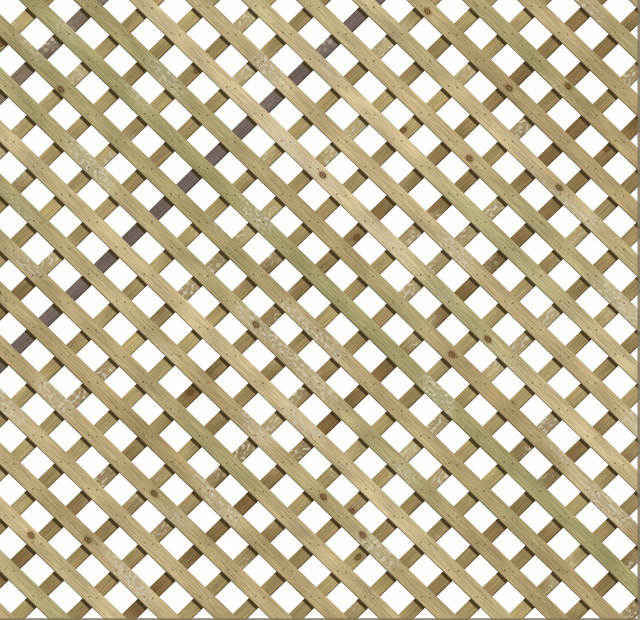
This pattern is drawn by a Shadertoy shader. Its source:

```glsl
const float REPEATS = 11.55;               // lattice cells across and down
const vec2 PHASE = vec2(0.544, 0.805);     // offset of front and back slats
const float FRONT_HALF = 0.21;             // half widths, in cells
const float BACK_HALF = 0.175;
const float SHADOW_WIDTH = 0.08;
const float WOBBLE = 0.035;                // uneven slat placement
const vec2 FRAME = vec2(0.004, 0.003);     // right post, bottom rail
const vec3 PAPER = vec3(0.995, 0.995, 0.99);
const vec3 HONEY = vec3(0.67, 0.59, 0.41);
const vec3 PALE = vec3(0.79, 0.72, 0.55);
const vec3 MOSS = vec3(0.62, 0.61, 0.41);
const vec3 OLIVE = vec3(0.68, 0.61, 0.41);
const vec3 UMBER = vec3(0.48, 0.38, 0.23);
const vec3 GREY = vec3(0.43, 0.38, 0.36);
const vec3 LICHEN = vec3(0.80, 0.78, 0.68);
const vec3 KNOT = vec3(0.38, 0.26, 0.13);
const vec3 SHADE = vec3(0.24, 0.20, 0.10);

float hash(vec2 p) {
    return fract(sin(dot(p, vec2(127.1, 311.7))) * 43758.55);
}

vec2 gradient(vec2 cell) {
    float angle = 6.2832 * hash(cell);
    return vec2(cos(angle), sin(angle));
}

float gradientNoise(vec2 p) {
    vec2 i = floor(p), f = p - i;
    vec2 u = f * f * f * (f * (f * 6.0 - 15.0) + 10.0);
    vec2 e = vec2(1.0, 0.0);
    float low = mix(dot(gradient(i), f), dot(gradient(i + e.xy), f - e.xy), u.x);
    float high = mix(dot(gradient(i + e.yx), f - e.yx), dot(gradient(i + e.xx), f - e.xx), u.x);
    return mix(low, high, u.y);
}

// Antialiased coverage of a signed distance
float cover(float d, float pixel) {
    return clamp(0.5 - d / pixel, 0.0, 1.0);
}

// Grain, blotches, knots and lichen; p is (along, across) the slat
vec3 weather(vec3 wood, vec2 p, float seed) {
    vec2 shift = vec2(seed * 17.3, seed * 5.7);
    float grain = gradientNoise(p * vec2(1.3, 24.0) + shift);
    float fine = gradientNoise(p * vec2(5.0, 40.0) + shift);
    float blotch = gradientNoise(p * vec2(0.9, 2.5) - shift);
    wood *= 1.0 + 0.15 * grain + 0.07 * fine + 0.14 * blotch;

    // Pale crusts gather in a few stretches
    float patches = smoothstep(0.12, 0.4, gradientNoise(p * vec2(0.45, 0.8) + shift.yx));
    float specks = smoothstep(0.0, 0.3, gradientNoise(p * vec2(9.0, 12.0) + shift));
    wood = mix(wood, LICHEN, patches * (0.25 + 0.6 * specks));

    // At most one knot in each stretch
    float stretch = floor(p.x / 3.0);
    vec2 key = vec2(stretch, seed);
    vec2 centre = vec2((stretch + 0.2 + 0.6 * hash(key)) * 3.0, 0.2 * hash(key + 3.1) - 0.1);
    float radius = length((p - centre) * vec2(0.7, 1.0));
    float present = step(0.78, hash(key + 7.7));
    float ring = 0.75 + 0.25 * cos(radius * 110.0);
    return mix(wood, KNOT, present * ring * smoothstep(0.13, 0.03, radius));
}

vec3 frontSlat(vec2 d, float along, float id) {
    float tone = hash(vec2(id, 2.0));
    vec3 wood = mix(HONEY, PALE, tone + 0.6 * gradientNoise(vec2(along * 0.35, id * 3.7)));
    float moss = smoothstep(-0.1, 0.4, gradientNoise(vec2(along * 0.2, id * 2.3)));
    wood = mix(wood, MOSS, id == 0.0 ? 0.75 : 0.55 * moss);
    wood = weather(wood, vec2(along, d.x), id);

    // Paired nail heads at each crossing
    float nail = length(vec2(abs(d.y) - 0.09, d.x - 0.06 * sign(d.y)));
    wood = mix(wood, KNOT, 0.45 * smoothstep(0.035, 0.015, nail));
    float edge = smoothstep(0.04, 0.0, d.x + FRONT_HALF);
    return wood * (1.0 - 0.4 * edge);
}

vec3 backSlat(vec2 d, float along, float id) {
    float tone = hash(vec2(id, 9.0));
    float age = 0.15 + 0.65 * tone * tone + 0.9 * gradientNoise(vec2(along * 0.6, id * 4.3));
    vec3 wood = mix(OLIVE, UMBER, clamp(age, 0.0, 1.0));
    wood = mix(wood, GREY, id == 6.0 ? 0.95 : id == 1.0 ? 0.7 : 0.0);
    wood = weather(wood, vec2(along, d.y), id + 50.0);
    float edge = smoothstep(0.05, 0.0, BACK_HALF - d.y);
    return wood * (1.0 - 0.35 * edge);
}

void mainImage(out vec4 fragColor, in vec2 fragCoord) {
    vec2 uv = fragCoord / iResolution.xy;
    float down = 1.0 - uv.y;
    float pixel = 1.414 * REPEATS / iResolution.y;

    // x counts the falling front slats, y the rising back slats
    vec2 lattice = REPEATS * vec2(uv.x - down, uv.x + down) - PHASE;
    vec2 id = round(lattice);
    vec2 d = lattice - id;
    d += WOBBLE * (vec2(hash(vec2(id.x, 4.0)), hash(vec2(id.y, 6.0))) - 0.5);

    // Back layer with the shadow falling to the lower left
    vec3 back = backSlat(d, lattice.x, id.y);
    float reach = -d.x - FRONT_HALF;
    float shadow = smoothstep(SHADOW_WIDTH + 0.025, SHADOW_WIDTH - 0.025, reach) * step(d.x, 0.0);
    back = mix(back, SHADE, 0.92 * shadow);
    vec3 color = mix(PAPER, back, cover(abs(d.y) - BACK_HALF, pixel));

    // Front layer
    vec3 front = frontSlat(d, lattice.y, id.x);
    color = mix(color, front, cover(abs(d.x) - FRONT_HALF, pixel));

    // Slim frame on the right and bottom
    float frame = min(1.0 - uv.x - FRAME.x, uv.y - FRAME.y);
    color = mix(color, mix(GREY, MOSS, 0.4), 0.85 * cover(frame, 1.0 / iResolution.y));
    fragColor = vec4(clamp(color, 0.0, 1.0), 1.0);
}
```
